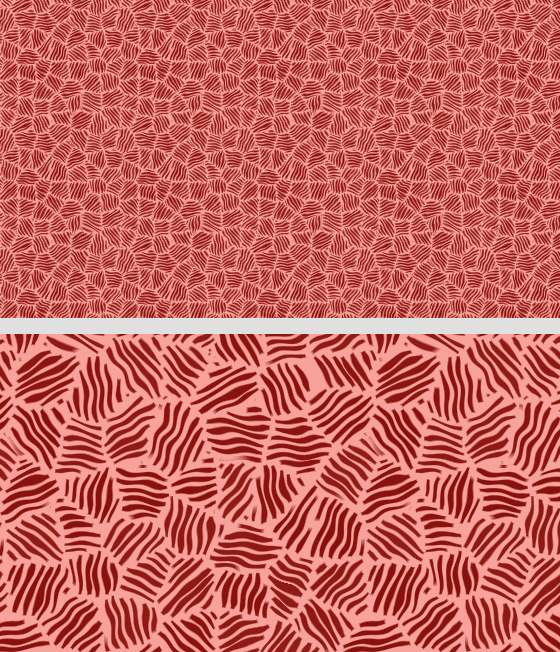
Top, the full canvas; bottom, a detail of the centre.
Reproduce this pattern procedurally as a Shadertoy shader.

```glsl
// Hand-hatched patches: a square tile of jittered Voronoi cells, each filled
// with its own direction of slightly fanned, wobbly ink strokes on a pale ground.
// Cell indices wrap at the tile size, so the whole drawing repeats seamlessly.

#define TILE_SIZE 0.378      // side of one repeat, in canvas heights
#define CELLS 7.0            // patches along one side of a repeat
#define JITTER 0.82          // how far patch centres stray
#define SPACING 0.165        // distance between strokes, in cells
#define STROKE 0.32          // mean half width, as a share of the spacing
#define GAP 0.025            // least clearance from a patch border
#define WOBBLE 0.014         // bend of each stroke
#define FAN 0.36             // spread of strokes within a patch
#define SOFTNESS 1.35        // edge smoothing
#define DARK_SPOT vec2(0.30, 0.07)   // heavier area inside the repeat
#define INK vec3(0.53, 0.06, 0.045)
#define GROUND vec3(0.97, 0.635, 0.605)

const float PI = 3.14159;

vec2 hash2(vec2 p) {
    vec3 h = fract(p.xyx * vec3(0.1031, 0.1030, 0.0973));
    h += dot(h, h.yzx + 33.33);
    return fract((h.xx + h.yz) * h.zy);
}

vec2 cellCentre(vec2 cell) {
    vec2 wrapped = mod(cell, CELLS);
    return cell + 0.5 + JITTER * (hash2(wrapped + 3.7) - 0.5);
}

vec2 nearestCell(vec2 p) {
    vec2 home = floor(p), nearest = home;
    float best = 1e3;
    for (int y = -1; y <= 1; y++)
    for (int x = -1; x <= 1; x++) {
        vec2 cell = home + vec2(x, y);
        vec2 toCentre = cellCentre(cell) - p;
        float d = dot(toCentre, toCentre);
        if (d < best) { best = d; nearest = cell; }
    }
    return nearest;
}

// Signed distance from p to the border of a patch, positive inside
float borderDistance(vec2 p, vec2 cell) {
    vec2 centre = cellCentre(cell);
    float d = 1e3;
    for (int y = -2; y <= 2; y++)
    for (int x = -2; x <= 2; x++) {
        if (x == 0 && y == 0) continue;
        vec2 other = cellCentre(cell + vec2(x, y));
        d = min(d, dot(0.5 * (centre + other) - p, normalize(other - centre)));
    }
    return d;
}

// Signed depth inside the closest ink stroke of a patch
float strokeDepth(vec2 p, vec2 cell, float weight) {
    vec2 id = mod(cell, CELLS);
    vec2 rnd = hash2(id + 19.1);

    // The lattice term keeps neighbouring directions apart and still wraps
    float angle = PI * (dot(id, vec2(2.0, 3.0)) / CELLS + 0.4 * rnd.x);
    vec2 along = vec2(cos(angle), sin(angle));
    vec2 across = vec2(-along.y, along.x);
    vec2 centre = cellCentre(cell);
    vec2 q = vec2(dot(p - centre, along), dot(p - centre, across));

    // Fan the strokes and bend them a little
    float spread = 1.0 + FAN * (rnd.y - 0.5) * q.x;
    float bend = WOBBLE * sin(5.0 * q.x + 6.0 * rnd.x + 7.0 * q.y);
    float row = (q.y + bend) / (spread * SPACING) + rnd.y;
    float line = floor(row);
    vec2 ink = hash2(id * 5.3 + line * 2.9 + 41.0);

    // Test the border on the centreline so that strokes end as a whole
    float offset = (row - line - 0.5 - 0.16 * (ink.x - 0.5)) * SPACING * spread;
    float end = borderDistance(p - across * offset, cell) - GAP - 0.045 * ink.y;
    float halfWidth = SPACING * STROKE * weight * (0.8 + 0.4 * ink.y);
    halfWidth *= 1.0 + 0.12 * sin(9.0 * q.x + 6.0 * ink.x);
    halfWidth *= mix(0.6, 1.0, smoothstep(0.0, 0.16, end));
    return min(halfWidth - abs(offset), end);
}

void mainImage(out vec4 fragColor, in vec2 fragCoord) {
    vec2 tile = fragCoord / iResolution.y / TILE_SIZE;
    vec2 p = tile * CELLS;
    float pixel = CELLS / (TILE_SIZE * iResolution.y);

    // Ragged patch outlines, periodic over the tile
    vec2 turn = 2.0 * PI * tile;
    p += 0.03 * sin(turn.yx * 9.0 + 2.0 * sin(turn * 4.0));

    // Heavier strokes gather round one spot of each repeat
    vec2 fromSpot = fract(tile - DARK_SPOT + 0.5) - 0.5;
    float weight = 0.97 + 0.24 * exp(-40.0 * dot(fromSpot, fromSpot));

    vec2 cell = nearestCell(p);
    float depth = strokeDepth(p, cell, weight);
    float cover = clamp(0.5 + depth / (SOFTNESS * pixel), 0.0, 1.0);

    // Slight change of ink strength from patch to patch
    float strength = 0.92 + 0.08 * hash2(mod(cell, CELLS) + 67.0).x;
    fragColor = vec4(mix(GROUND, INK, cover * strength), 1.0);
}
```
